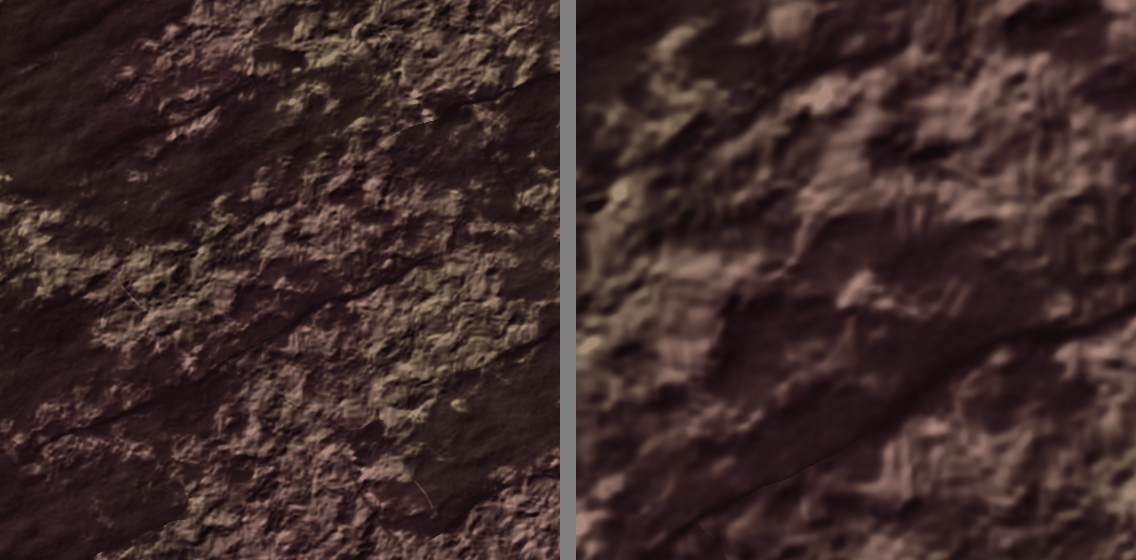
Left: the whole. Right: its middle third, enlarged.
Write a Shadertoy shader that draws this texture.

```glsl
#define TILT 0.455
#define ROW_HEIGHT 0.215
#define BRICK_LENGTH 0.69
#define GRIT_SCALE 36.0
#define GRIT_CONTRAST 1.0
#define PATCH_SCALE 5.2
#define PATCH_LEVEL 0.505
#define SHADOW_WIDTH 0.0055
#define LIGHT_STEP vec2(-0.0036, 0.0044)

const vec3 TONES[6] = vec3[6](
    vec3(0.122, 0.064, 0.076), vec3(0.186, 0.116, 0.123), vec3(0.266, 0.186, 0.174),
    vec3(0.358, 0.275, 0.246), vec3(0.468, 0.375, 0.335), vec3(0.640, 0.525, 0.465));

float hash(vec2 p) {
    vec3 q = fract(vec3(p.xyx) * 0.1031);
    q += dot(q, q.yzx + 33.33);
    return fract((q.x + q.y) * q.z);
}

float noise(vec2 p) {
    vec2 i = floor(p), f = fract(p);
    f = f * f * f * (f * (f * 6.0 - 15.0) + 10.0);
    return mix(mix(hash(i), hash(i + vec2(1, 0)), f.x),
               mix(hash(i + vec2(0, 1)), hash(i + vec2(1, 1)), f.x), f.y);
}

float fbm(vec2 p, int octaves) {
    float sum = 0.0, amp = 0.5, total = 0.0;
    for (int i = 0; i < octaves; i++) {
        sum += amp * noise(p);
        total += amp;
        amp *= 0.5;
        p = mat2(1.6, 1.2, -1.2, 1.6) * p + 17.3;
    }
    return sum / total;
}

// Crumbly stone height, barely drawn out along the rows
float grit(vec2 p) {
    vec2 warp = vec2(noise(p * 30.0 + 40.0), noise(p * 30.0 + 71.0)) - 0.5;
    vec2 g = mat2(0.8, 0.6, -0.6, 0.8) * ((p + 0.010 * warp) * vec2(0.9, 1.1));
    return fbm(g * GRIT_SCALE + 90.0, 3);
}

float segmentDistance(vec2 p, vec2 a, vec2 b) {
    vec2 d = b - a;
    return length(p - a - d * clamp(dot(p - a, d) / dot(d, d), 0.0, 1.0));
}

// Few pale straws and scratches, fading along their length
float scratches(vec2 p) {
    float sum = 0.0;
    for (int i = 0; i < 6; i++) {
        float n = float(i);
        vec2 start = vec2(hash(vec2(n, 3.0)), hash(vec2(n, 8.0)));
        float angle = mod(n, 2.0) < 0.5 ? -0.9 : 0.75;
        vec2 span = (0.04 + 0.06 * hash(vec2(n, 5.0))) * vec2(cos(angle), sin(angle));
        vec2 bent = p + 0.012 * (noise(p * 16.0 + n) - 0.5);
        float d = segmentDistance(bent, start, start + span);
        sum += (1.0 - smoothstep(0.0006, 0.0036, d)) * smoothstep(0.2, 0.6, noise(p * 45.0 + n));
    }
    return sum;
}

void mainImage(out vec4 fragColor, in vec2 fragCoord) {
    vec2 uv = fragCoord / iResolution.y;
    float c = cos(TILT), s = sin(TILT);
    vec2 p = vec2(c * uv.x + s * uv.y, c * uv.y - s * uv.x);

    // Brick layout with worn, wandering edges
    vec2 wander = vec2(fbm(uv * 9.0, 4), fbm(uv * 9.0 + 31.0, 4)) - 0.5;
    vec2 q = p + 0.05 * wander;
    float rowPos = (q.y - 0.14) / ROW_HEIGHT;
    float bed = (rowPos - floor(rowPos + 0.5)) * ROW_HEIGHT;
    float course = floor(rowPos);
    float colPos = (q.x - 0.43 + 0.11 * course + 0.16 * (rowPos - course - 0.5) * ROW_HEIGHT) / BRICK_LENGTH;
    float head = (colPos - floor(colPos + 0.5)) * BRICK_LENGTH;
    float brick = hash(vec2(floor(colPos) + 11.0, course + 23.0));

    // Raking light over the grit
    vec2 lightStep = vec2(c * LIGHT_STEP.x + s * LIGHT_STEP.y, c * LIGHT_STEP.y - s * LIGHT_STEP.x);
    float height = grit(p);
    float relief = (height - grit(p + lightStep)) / 0.085;

    // Ragged crumbling patches that thin out, denser beside the joints
    float edge = exp(-abs(bed + 0.016) / 0.025) * 0.05 + exp(-abs(head) / 0.032) * 0.11;
    float cover = fbm(p * PATCH_SCALE * vec2(0.85, 1.2) + 6.0, 5) + 0.16 * (brick - 0.5)
                + edge + 0.4 * (height - 0.5);
    float rough = smoothstep(PATCH_LEVEL - 0.09, PATCH_LEVEL + 0.17, cover);

    // Smooth faces: faint streaks and soft shading
    float streak = fbm(p * vec2(15.0, 50.0), 4) - 0.5;
    float cloud = fbm(uv * 3.0 + 52.0, 3) - 0.5;
    float face = 0.66 + 2.0 * streak + 1.3 * cloud + 0.3 * (brick - 0.5) + 0.2 * relief;
    float lit = 2.45 + GRIT_CONTRAST * relief + 5.0 * (height - 0.5) + 1.6 * cloud;
    float tone = mix(face, lit, rough);

    // Lit mortar lips and broken joint shadows
    float lip = exp(-pow((head - 0.012) / 0.006, 2.0)) * smoothstep(0.48, 0.68, noise(p * 11.0 + 5.0));
    lip += 0.8 * exp(-pow((bed + 0.018) / 0.006, 2.0)) * smoothstep(0.6, 0.8, noise(p * 9.0 + 60.0));
    tone += lip * (1.2 + 0.7 * relief);
    float gap = exp(-pow(bed / SHADOW_WIDTH, 2.0)) * smoothstep(0.25, 0.7, noise(p * 10.0 + 14.0));
    gap = max(gap, 0.6 * exp(-pow((head + 0.006) / SHADOW_WIDTH, 2.0)) * smoothstep(0.4, 0.75, noise(p * 12.0 + 2.0)));
    float softShade = exp(-pow(bed / 0.026, 2.0)) * 0.4;
    tone = mix(tone, -0.5, clamp(gap * 0.85 + softShade * (1.0 - rough), 0.0, 1.0));
    tone += 1.5 * scratches(uv);
    tone -= 0.45 * max(tone - 3.8, 0.0);

    // Tone ramp, with plum and olive drifts
    vec3 color = TONES[0] * (1.0 + 0.5 * clamp(tone, -0.8, 0.0));
    for (int i = 1; i < 6; i++)
        color = mix(color, TONES[i], clamp(tone - float(i) + 1.0, 0.0, 1.0));
    float drift = smoothstep(0.35, 0.7, fbm(uv * 3.5 + 80.0, 3));
    color *= mix(vec3(1.03, 0.97, 1.02), vec3(0.98, 1.02, 0.95), drift);
    color += 0.012 * (noise(uv * 260.0) - 0.5);
    fragColor = vec4(color, 1.0);
}
```
